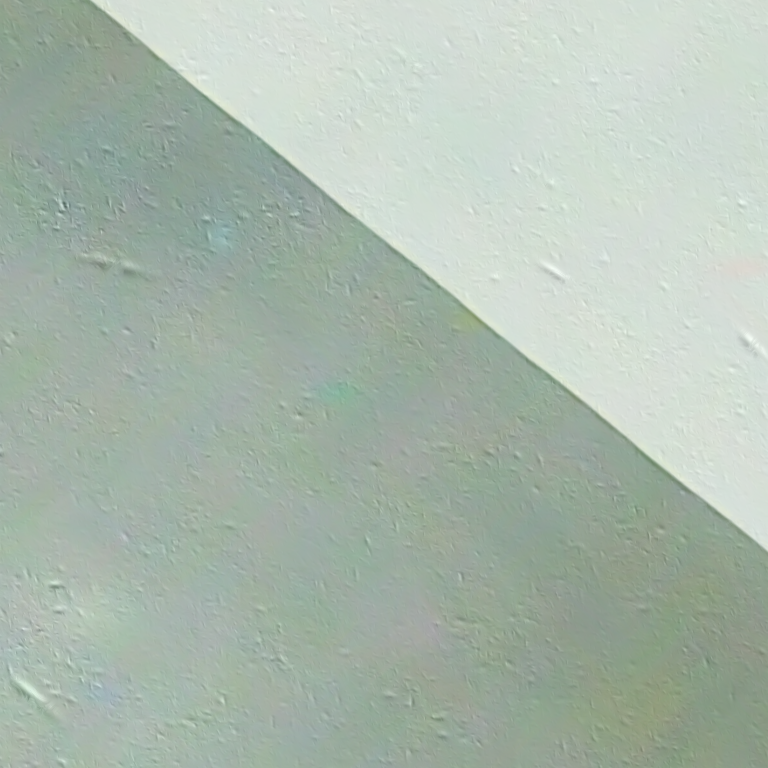
Reproduce this texture procedurally as a WebGL 1 fragment shader.

```glsl
precision highp float;
// Two weathered plaster planes, pale above and sage below, split by a diagonal edge.
uniform vec2 u_resolution;

vec2 hash2(vec2 cell) {
  vec2 h = vec2(dot(cell, vec2(127.1, 311.7)), dot(cell, vec2(269.5, 183.3)));
  return fract(sin(h) * 43758.5);
}

vec2 rotate(vec2 v, float angle) {
  float c = cos(angle), s = sin(angle);
  return vec2(c * v.x + s * v.y, c * v.y - s * v.x);
}

// Soft elliptical spot, 1 at its centre
float spot(vec2 p, vec2 centre, vec2 radius) {
  vec2 q = (p - centre) / radius;
  return exp(-dot(q, q));
}

// Embossed stroke: lit on one side, shaded on the other
float stroke(vec2 v, float angle, vec2 size) {
  vec2 q = rotate(v, angle) / size;
  return q.y * exp(-dot(q, q)) * 2.3;
}

// Scattered embossed strokes, one per jittered cell
float flecks(vec2 p, float scale, float sparsity) {
  vec2 q = p * scale;
  vec2 base = floor(q);
  float relief = 0.0;
  for (int j = -1; j <= 1; j++) {
    for (int i = -1; i <= 1; i++) {
      vec2 cell = base + vec2(float(i), float(j));
      vec2 jitter = hash2(cell);
      vec2 kind = hash2(cell + 37.0);
      float strength = pow(kind.x, sparsity) * (jitter.x > 0.4 ? 1.0 : -1.0);
      float angle = -0.75 + 1.5 * (kind.y - 0.5);
      vec2 size = vec2(0.25 + 0.3 * jitter.y, 0.15 + 0.12 * kind.y);
      relief += strength * stroke(q - cell - jitter, angle, size);
    }
  }
  return relief;
}

// Layered sines, roughly -1 to 1
float waves(vec2 p, float seed) {
  float sum = 0.0;
  float weight = 0.5;
  for (int i = 0; i < 5; i++) {
    p += 0.7 * sin(p.yx * 1.3 + seed);
    sum += weight * sin(p.x + seed) * sin(p.y * 1.1 - seed * 1.7);
    p = rotate(p, 0.9) * 1.8;
    weight *= 0.68;
  }
  return sum;
}

// Smooth tints of the lower plane
vec3 sagePlane(vec2 p) {
  vec3 col = vec3(0.585, 0.655, 0.603);
  col = mix(col, vec3(0.685, 0.745, 0.705), 0.85 * spot(p, vec2(0.02, 0.14), vec2(0.45, 0.36)));
  col = mix(col, vec3(0.645, 0.70, 0.655), 0.75 * spot(p, vec2(0.1, 0.5), vec2(0.38, 0.22)));
  col = mix(col, vec3(0.54, 0.595, 0.51), 0.85 * spot(p, vec2(0.97, 0.1), vec2(0.38, 0.3)));
  col = mix(col, vec3(0.53, 0.62, 0.59), 0.7 * spot(p, vec2(0.22, 0.77), vec2(0.24, 0.13)));
  col = mix(col, vec3(0.55, 0.61, 0.54), 0.7 * spot(p, vec2(0.05, 0.97), vec2(0.2, 0.1)));
  col += vec3(-0.07, 0.025, 0.0) * spot(p, vec2(0.44, 0.488), vec2(0.034, 0.015));
  col += vec3(0.05, 0.01, 0.03) * spot(p, vec2(0.56, 0.17), vec2(0.06, 0.05));
  col += vec3(0.025, -0.01, 0.01) * spot(p, vec2(0.59, 0.43), vec2(0.09, 0.04));
  col += vec3(0.01, 0.01, -0.03) * spot(p, vec2(0.83, 0.08), vec2(0.07, 0.06));
  col += vec3(0.03, 0.02, -0.07) * spot(p, vec2(0.615, 0.582), vec2(0.025, 0.015));
  col += vec3(0.03, 0.06, 0.08) * spot(p, vec2(0.29, 0.69), vec2(0.015, 0.02));
  col += vec3(0.05) * spot(p, vec2(0.11, 0.2), vec2(0.06, 0.035));
  col += vec3(-0.03, 0.0, 0.04) * spot(p, vec2(0.13, 0.095), vec2(0.03, 0.015));
  return col;
}

// Smooth tints of the upper plane
vec3 palePlane(vec2 p) {
  vec3 col = vec3(0.835, 0.873, 0.838);
  col = mix(col, vec3(0.785, 0.85, 0.815), 0.6 * spot(p, vec2(0.62, 0.82), vec2(0.2, 0.1)));
  col = mix(col, vec3(0.78, 0.84, 0.80), 0.55 * spot(p, vec2(0.95, 0.82), vec2(0.12, 0.15)));
  return col + vec3(0.03, -0.03, -0.02) * spot(p, vec2(0.965, 0.65), vec2(0.035, 0.015));
}

void main() {
  vec2 p = gl_FragCoord.xy / u_resolution;
  float wobble = waves(p * 40.0, 5.2);
  float edge = (p.y - 1.095 + 0.814 * p.x) / 1.29 + 0.001 * sin(p.x * 31.0) + 0.0008 * wobble;
  float upper = smoothstep(-0.0022, 0.0022, edge);
  vec3 col = mix(sagePlane(p), palePlane(p), upper);

  // Cloudy brightness and colour drift
  float fade = mix(1.0, 0.5, upper);
  col += fade * 0.018 * waves(p * 13.0, 1.3);
  col += fade * 0.024 * waves(p * 27.0, 4.1) * vec3(1.0, -0.5, 0.4);
  col += fade * 0.028 * waves(p * 24.0, 7.7) * vec3(0.2, 0.2, -1.0);

  // Raised grain in uneven patches, rougher in a few worn areas
  float worn = spot(p, vec2(0.2, 0.71), vec2(0.2, 0.07)) + 0.7 * spot(p, vec2(0.06, 0.12), vec2(0.12, 0.12));
  float patchy = clamp(0.9 + 1.1 * waves(p * 21.0, 3.3), 0.25, 2.0);
  float relief = 0.055 * flecks(p, 92.0, 3.0) + 0.03 * flecks(p + 7.0, 150.0, 1.2);
  relief += 0.085 * flecks(p + 3.0, 62.0, 9.0);
  relief += 0.014 * waves(rotate(p, -0.7) * vec2(100.0, 190.0), 2.6);
  col += relief * patchy * (1.0 + 1.3 * worn) * mix(1.0, 0.75, upper);

  // Broken scratches and worn ridges
  float ridges = stroke(p - vec2(0.725, 0.643), -0.55, vec2(0.024, 0.005));
  ridges += stroke(p - vec2(0.535, 0.918), -0.65, vec2(0.022, 0.005));
  ridges += stroke(p - vec2(0.98, 0.55), -0.8, vec2(0.025, 0.006));
  ridges += stroke(p - vec2(0.71, 0.765), -0.6, vec2(0.015, 0.005));
  ridges += 1.5 * stroke(p - vec2(0.04, 0.095), -0.7, vec2(0.035, 0.007));
  ridges += stroke(p - vec2(0.15, 0.655), -0.25, vec2(0.04, 0.007));
  col += 0.1 * ridges * clamp(0.7 + 1.6 * waves(p * 70.0, 2.2), 0.0, 1.4);

  // Uneven shaded lip below the edge, faint warm rim above it
  float broken = clamp(0.6 + wobble, 0.15, 1.1);
  col -= vec3(0.10, 0.09, 0.12) * broken * exp(-pow((edge + 0.003) / 0.003, 2.0));
  col += vec3(0.03, 0.025, -0.01) * broken * exp(-pow((edge - 0.005) / 0.005, 2.0));
  gl_FragColor = vec4(clamp(col, 0.0, 1.0), 1.0);
}
```
